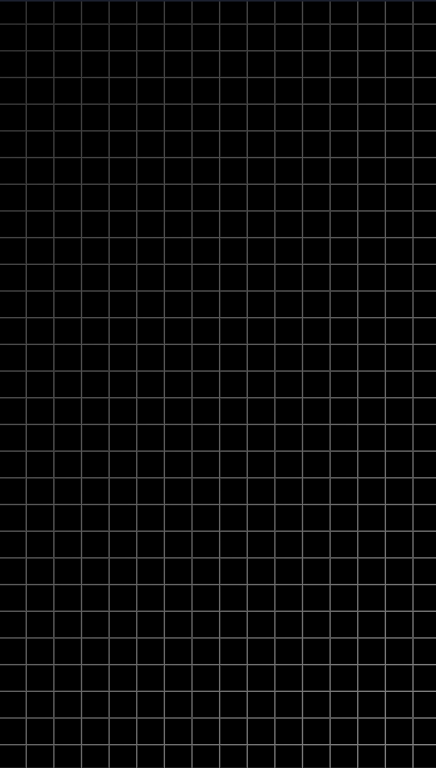
Reproduce this pattern procedurally as a Shadertoy shader.

```glsl
const vec2 PITCH = vec2(0.06336, 0.03475);       // cell size, fraction of canvas
const vec2 FIRST_LINE = vec2(0.0602, 0.0314);    // first line from left and top
const float LINE_WIDTH = 0.00176;                // fraction of canvas height
const float EDGE_WIDTH = 0.002;
const vec3 TOP_EDGE_COLOR = vec3(0.11, 0.13, 0.19);
const vec3 BOTTOM_EDGE_COLOR = vec3(0.14);

// Share of a pixel covered by a band centred at signed distance d
float bandCoverage(float d, float width, float pixel) {
    float upper = min(d + 0.5 * pixel, 0.5 * width);
    float lower = max(d - 0.5 * pixel, -0.5 * width);
    return clamp((upper - lower) / pixel, 0.0, 1.0);
}

// Signed distance to the nearest of evenly spaced lines
float repeatedDistance(float position, float first, float pitch) {
    return (fract((position - first) / pitch + 0.5) - 0.5) * pitch;
}

float gridCoverage(vec2 p, vec2 extent, float width, float pixel) {
    float dx = repeatedDistance(p.x, FIRST_LINE.x, PITCH.x) * extent.x;
    float dy = repeatedDistance(p.y, FIRST_LINE.y, PITCH.y) * extent.y;
    return max(bandCoverage(dx, width, pixel), bandCoverage(dy, width, pixel));
}

// Lines brighten gently toward the lower right
float lineTone(vec2 p) {
    return 0.20 + 0.12 * p.x + 0.20 * p.y;
}

void mainImage(out vec4 fragColor, in vec2 fragCoord) {
    // Canvas fractions measured from the top left
    vec2 p = fragCoord / iResolution.xy;
    p.y = 1.0 - p.y;
    vec2 extent = vec2(iResolution.x / iResolution.y, 1.0);
    float pixel = 1.0 / iResolution.y;

    // Grid on black
    vec3 color = vec3(lineTone(p) * gridCoverage(p, extent, LINE_WIDTH, pixel));

    // Thin rims along the top and bottom
    float topEdge = bandCoverage(p.y, 2.0 * EDGE_WIDTH, pixel);
    float bottomEdge = bandCoverage(1.0 - p.y, EDGE_WIDTH, pixel);
    color = mix(color, TOP_EDGE_COLOR, topEdge);
    color = max(color, BOTTOM_EDGE_COLOR * bottomEdge);

    fragColor = vec4(color, 1.0);
}
```
